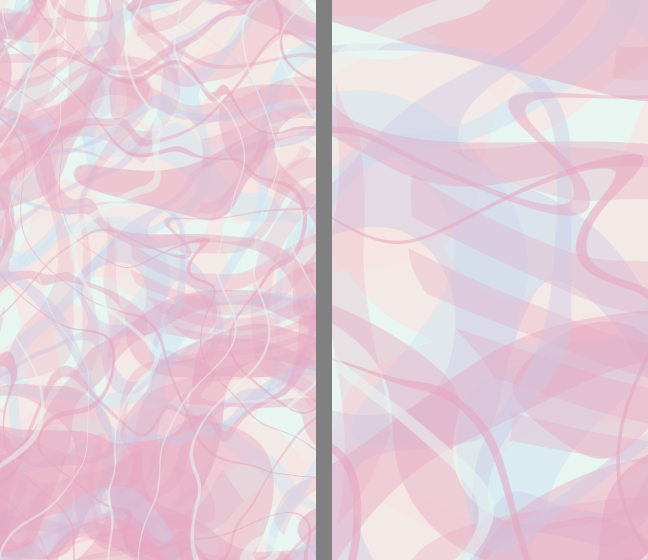
Left, the full canvas; right, a detail of the centre.
Write a WebGL 2 fragment shader that draws this background.

```glsl
#version 300 es
precision highp float;

uniform vec2 u_resolution;
out vec4 fragColor;

#define MINT vec3(0.91, 0.96, 0.94)
#define CREAM vec3(0.965, 0.90, 0.89)
#define PINK vec3(0.90, 0.65, 0.75)
#define LAVENDER vec3(0.80, 0.79, 0.90)
#define SKY vec3(0.82, 0.90, 0.95)
#define PINK_ALPHA 0.40
#define COOL_ALPHA 0.42
#define SWIRL_SCALE 1.9
#define TAPER 1.1

float hash(vec2 p) {
    vec3 q = fract(vec3(p.xyx) * 0.1031);
    q += dot(q, q.yzx + 33.33);
    return fract((q.x + q.y) * q.z);
}

vec2 gradientAt(vec2 cell) {
    float a = 6.28318 * hash(cell);
    return vec2(cos(a), sin(a));
}

float noise(vec2 p) {
    vec2 i = floor(p), f = fract(p);
    vec2 s = f * f * f * (f * (f * 6.0 - 15.0) + 10.0);
    vec2 e = vec2(1.0, 0.0);
    float low = mix(dot(gradientAt(i), f), dot(gradientAt(i + e), f - e), s.x);
    float high = mix(dot(gradientAt(i + e.yx), f - e.yx),
                     dot(gradientAt(i + 1.0), f - 1.0), s.x);
    return mix(low, high, s.y);
}

vec2 noise2(vec2 p) {
    return vec2(noise(p), noise(p + vec2(37.2, 81.7)));
}

// Liquid distortion in two scales
vec2 swirl(vec2 p, float amount, float seed) {
    vec2 offset = vec2(seed * 7.3, seed * 3.1 + 50.0);
    p += amount * noise2(p * SWIRL_SCALE + offset);
    return p + 0.3 * amount * noise2(p * SWIRL_SCALE * 1.8 + offset.yx);
}

// Tapering ribbons along an angle; fill is their mean share of the area
float ribbons(vec2 p, float angle, float count, float amount, float fill, float seed) {
    vec2 q = swirl(p, amount, seed);
    float u = dot(q, vec2(-sin(angle), cos(angle))) * count + seed * 0.37;
    float width = fill * (0.4 + 1.2 * hash(vec2(floor(u) + 60.0, seed)));
    width *= 1.0 + TAPER * noise(p * 2.3 + seed * 5.0);
    float d = abs(fract(u) - 0.5) - 0.5 * min(width, 0.94);
    return clamp(0.5 - d / max(fwidth(u), 1e-5), 0.0, 1.0);
}

// Rounded pools where smooth noise exceeds a level
float pools(vec2 p, float level, float seed) {
    float n = noise(swirl(p, 0.3, seed) * 2.2 + seed * 11.0) - level;
    return clamp(0.5 + n / max(fwidth(n), 1e-5), 0.0, 1.0);
}

void main() {
    vec2 p = gl_FragCoord.xy / u_resolution.x;
    vec3 color = MINT;

    // Cream underlayers
    color = mix(color, CREAM, 0.80 * ribbons(p, 0.9, 3.2, 0.45, 0.46, 1.0));
    color = mix(color, CREAM, 0.80 * ribbons(p, 0.15, 4.5, 0.40, 0.42, 2.0));

    // Cool veils
    color = mix(color, SKY, 0.6 * ribbons(p, 1.1, 3.5, 0.35, 0.15, 3.0));
    color = mix(color, SKY, 0.5 * ribbons(p, -0.5, 3.0, 0.40, 0.12, 4.0));
    color = mix(color, LAVENDER, COOL_ALPHA * ribbons(p, 0.8, 2.4, 0.50, 0.15, 5.0));

    // Fans of stripes confined to pools
    float fan = ribbons(p, 0.25, 9.0, 0.32, 0.46, 6.0) * pools(p, -0.06, 6.0);
    float crossFan = ribbons(p, 1.35, 8.0, 0.30, 0.40, 7.0) * pools(p, 0.06, 7.0);
    color = mix(color, PINK, 0.30 * fan);
    color = mix(color, PINK, 0.25 * crossFan);

    // Broad pink shapes and meandering ribbons
    color = mix(color, PINK, PINK_ALPHA * ribbons(p, 0.75, 2.0, 0.60, 0.26, 8.0));
    color = mix(color, PINK, PINK_ALPHA * ribbons(p, -0.5, 2.6, 0.60, 0.20, 9.0));
    color = mix(color, PINK, 0.50 * pools(p, 0.22, 10.0));
    color = mix(color, LAVENDER, COOL_ALPHA * ribbons(p, -0.3, 2.2, 0.55, 0.11, 11.0));

    // Fine lines
    color = mix(color, PINK, 0.55 * ribbons(p, -0.8, 4.0, 0.55, 0.045, 12.0));
    color = mix(color, PINK, 0.45 * ribbons(p, 0.5, 3.0, 0.60, 0.05, 13.0));
    color = mix(color, MINT, 0.55 * ribbons(p, 1.5, 5.0, 0.35, 0.04, 14.0));

    fragColor = vec4(color, 1.0);
}
```
